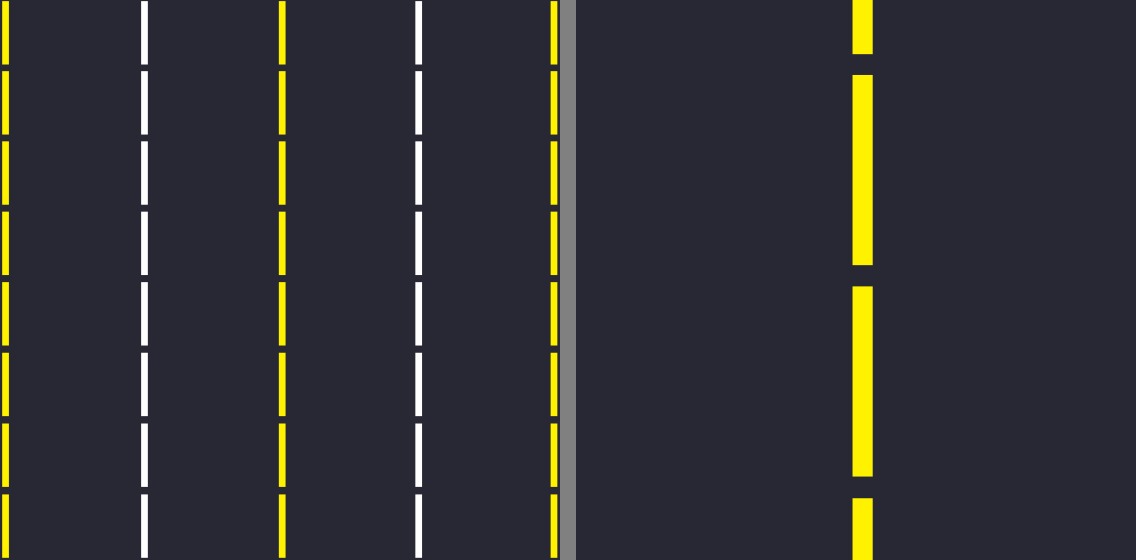
Left, the full canvas; right, a detail of the centre.
This pattern is drawn by a WebGL 1 fragment shader. Its source:

```glsl
precision highp float;
// Dark asphalt with upright dashed lane lines, alternating yellow and white.

uniform vec2 u_resolution;

// Colours
const vec3 ASPHALT = vec3(0.155, 0.155, 0.208);
const vec3 YELLOW = vec3(1.0, 0.95, 0.0);
const vec3 WHITE = vec3(1.0);

// Layout, in fractions of the canvas, counted from the top left
const int LINES = 5;
const int DASHES = 8;
const vec2 FIRST_CENTER = vec2(0.0099, 0.0586);
const vec2 PITCH = vec2(0.2492, 0.12493);
const vec2 PITCH_DRIFT = vec2(-0.00109, 0.00013); // slight uneven spacing
const vec2 DASH_HALF_SIZE = vec2(0.0060, 0.0566);

// Centre of the dash in the given column and row
vec2 dashCenter(vec2 cell) {
  return FIRST_CENTER + cell * PITCH + cell * cell * PITCH_DRIFT;
}

// Coverage along each axis, smoothed over one pixel
vec2 axisCoverage(vec2 p, vec2 center) {
  vec2 inside = DASH_HALF_SIZE - abs(p - center);
  return clamp(inside * u_resolution + 0.5, 0.0, 1.0);
}

void main() {
  vec2 p = gl_FragCoord.xy / u_resolution;
  p.y = 1.0 - p.y;

  // All lines share the same rows of dashes
  float rowMask = 0.0;
  for (int i = 0; i < DASHES; i++) {
    vec2 center = dashCenter(vec2(0.0, float(i)));
    rowMask = max(rowMask, axisCoverage(p, center).y);
  }

  // Paint the lines, yellow on even columns and white on odd ones
  vec3 color = ASPHALT;
  for (int i = 0; i < LINES; i++) {
    float column = float(i);
    float lineMask = axisCoverage(p, dashCenter(vec2(column, 0.0))).x;
    vec3 paint = mix(YELLOW, WHITE, mod(column, 2.0));
    color = mix(color, paint, lineMask * rowMask);
  }

  gl_FragColor = vec4(color, 1.0);
}
```
